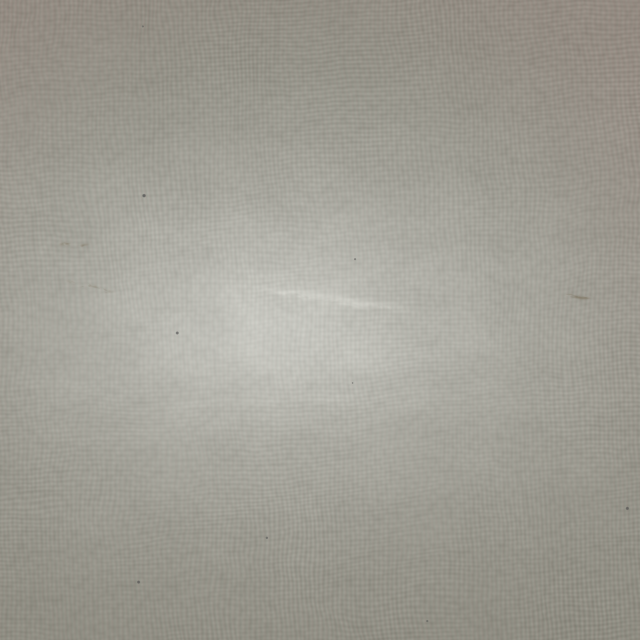
This texture is drawn by a WebGL 1 fragment shader. Its source:

```glsl
precision highp float;
// Draws worn grey woven cloth under a soft oval glare, with faint scratches and specks.
uniform vec2 u_resolution;

const vec3 SHADE_COLOR = vec3(0.540, 0.530, 0.488);
const vec3 GLARE_COLOR = vec3(0.755, 0.755, 0.728);
const vec3 CORNER_TINT = vec3(0.022, -0.004, 0.002);
const vec3 SCRATCH_COLOR = vec3(0.47, 0.43, 0.35);
const vec3 SPECK_COLOR = vec3(0.30, 0.30, 0.30);
const vec2 GLARE_CENTER = vec2(0.44, 0.49);
const vec2 GLARE_STRETCH = vec2(1.30, 0.78);
const float GLARE_RADIUS = 0.375;
const float CORE_RADIUS = 0.13;
const float CORE_GAIN = 0.025;
const float THREADS = 138.0;
const float THREAD_WARP = 0.011;
const float WEAVE_CONTRAST = 0.0195;
const float GRAIN_SCALE = 95.0;
const float GRAIN_CONTRAST = 0.036;
const float STREAK_GAIN = 0.065;
const vec2 SCRATCH_GRID = vec2(4.0, 12.0);
const float SCRATCH_CHANCE = 0.42;
const float SPECK_GRID = 8.0;
const float SPECK_CHANCE = 0.12;
const float TAU = 6.283185;

vec2 hash2(vec2 cell) {
  vec2 k = vec2(dot(cell, vec2(127.1, 311.7)), dot(cell, vec2(269.5, 183.3)));
  return fract(sin(k) * 43758.55);
}

// Layered, rotated sines: soft clouds around zero
float clouds(vec2 p) {
  float sum = 0.0;
  float amp = 0.6;
  for (int i = 0; i < 5; i++) {
    p = mat2(0.8, 0.6, -0.6, 0.8) * p * 1.7 + 0.7 * sin(p.yx) + 1.3;
    sum += amp * sin(p.x) * sin(p.y);
    amp *= 0.68;
  }
  return sum;
}

// Distance to the nearest scattered point
float cellular(vec2 p) {
  vec2 base = floor(p);
  float nearest = 2.0;
  for (int y = -1; y <= 1; y++) {
    for (int x = -1; x <= 1; x++) {
      vec2 cell = base + vec2(float(x), float(y));
      nearest = min(nearest, length(cell + hash2(cell) - p));
    }
  }
  return nearest;
}

// Soft mark along a gently sloping line
float stroke(vec2 d, float slope, float halfLength, float halfWidth) {
  float across = (d.y - slope * d.x) / halfWidth;
  float along = 1.0 - smoothstep(0.45, 1.0, abs(d.x) / halfLength);
  return along * exp(-across * across);
}

// Thin broken scratches, kept to the middle band
float scratches(vec2 p) {
  vec2 cell = floor(p * SCRATCH_GRID);
  vec2 rnd = hash2(cell + 17.0);
  vec2 center = (cell + 0.35 + 0.3 * hash2(cell + 5.0)) / SCRATCH_GRID;
  float band = step(abs(center.y - 0.54), 0.15) * step(0.2, abs(center.x - 0.47));
  float present = step(rnd.x, SCRATCH_CHANCE) * band;
  vec2 d = p - center;
  d.y += 0.0015 * sin(d.x * 150.0 + rnd.y * TAU);
  float broken = smoothstep(-0.6, 0.5, clouds(p * vec2(40.0, 90.0)));
  return present * broken * stroke(d, -0.32 * rnd.y, 0.025 + 0.025 * rnd.y, 0.0025);
}

float specks(vec2 p) {
  vec2 cell = floor(p * SPECK_GRID);
  vec2 rnd = hash2(cell + 41.0);
  vec2 center = (cell + 0.15 + 0.7 * hash2(cell + 9.0)) / SPECK_GRID;
  float radius = mix(0.0013, 0.0028, rnd.y);
  float dotMask = 1.0 - smoothstep(0.4 * radius, 1.5 * radius, length(p - center));
  return step(rnd.x, SPECK_CHANCE) * dotMask * mix(0.35, 0.8, rnd.y);
}

void main() {
  vec2 p = gl_FragCoord.xy / u_resolution;

  // Broad glare with smudged edges and a brighter core
  vec2 fromGlare = p - GLARE_CENTER;
  float smudge = clouds(p * vec2(4.0, 9.0));
  float reach = length(fromGlare / GLARE_STRETCH) + 0.016 * smudge;
  float glare = exp(-pow(max(reach, 0.0) / GLARE_RADIUS, 1.5));
  float core = exp(-pow(max(reach, 0.0) / CORE_RADIUS, 2.0));
  vec3 color = mix(SHADE_COLOR, GLARE_COLOR, glare) + CORE_GAIN * core;
  float corner = smoothstep(0.35, 0.75, length(fromGlare)) * smoothstep(0.1, 0.9, p.y);
  color += CORNER_TINT * corner;

  // Wavy threads, fading where they are too fine to resolve
  vec2 bend = vec2(clouds(p * 3.0), clouds(p * 3.0 + 8.0));
  bend += 0.16 * vec2(clouds(p * 15.0), clouds(p * 15.0 + 6.0));
  vec2 phase = TAU * THREADS * (p + THREAD_WARP * bend + 0.04 * p.yx * vec2(1.0, -1.0));
  float pixelsPerThread = min(u_resolution.x, u_resolution.y) / THREADS;
  float weave = WEAVE_CONTRAST * smoothstep(1.8, 3.2, pixelsPerThread);
  vec2 patches = 0.6 + 0.4 * vec2(clouds(p * 5.0 + 3.0), clouds(p * 5.0 + 14.0));
  weave *= 1.0 - 0.4 * glare;
  color += weave * dot(cos(phase), patches);
  color += 0.3 * weave * sin(phase.x) * vec3(1.0, -0.5, -0.2);

  // Fine grain and rubbed patches
  color += GRAIN_CONTRAST * (0.5 - cellular(p * GRAIN_SCALE));
  color += (0.005 + 0.013 * glare) * clouds(p * vec2(16.0, 26.0));

  // Bright crease and the dimmer fold below it
  float ragged = clouds(p * vec2(30.0, 60.0));
  vec2 wobble = vec2(0.0, 0.004 * ragged);
  float streak = stroke(p - vec2(0.52, 0.533) + wobble, -0.13, 0.135, 0.0065);
  float fold = stroke(p - vec2(0.43, 0.377) + wobble, 0.02, 0.16, 0.010);
  color += STREAK_GAIN * (streak * (0.75 + 0.5 * ragged) + 0.25 * fold);

  color = mix(color, SCRATCH_COLOR, 0.6 * scratches(p));
  color = mix(color, SPECK_COLOR, specks(p));
  gl_FragColor = vec4(clamp(color, 0.0, 1.0), 1.0);
}
```
